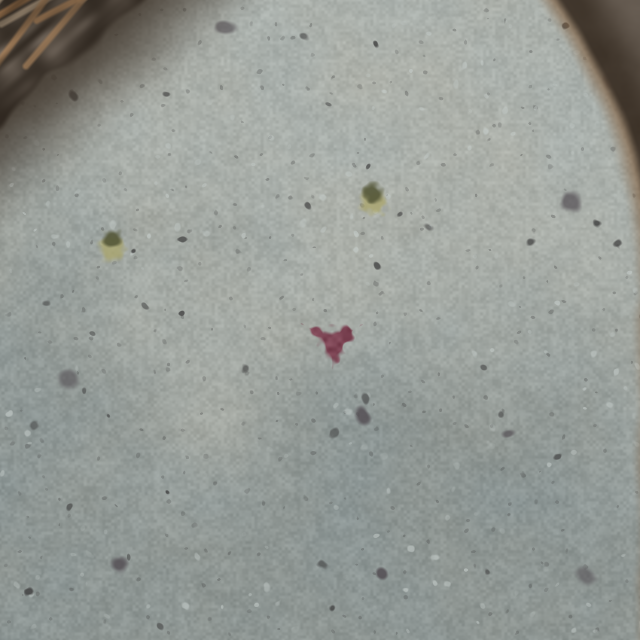
Write a Shadertoy shader that draws this texture.

```glsl
// Pale weathered stone with dark specks, a red flake and lichen dots.
// Layered value noise makes the stone, hashed grids scatter the specks,
// and two distance fields cut the shaded litter corner and the far edge.

const vec3 STONE_DEEP = vec3(0.555, 0.587, 0.577);
const vec3 STONE_PALE = vec3(0.670, 0.690, 0.668);
const vec3 SPECK_DARK = vec3(0.25, 0.25, 0.25);
const vec3 FLAKE_GREY = vec3(0.33, 0.31, 0.33);
const vec3 FLAKE_RED  = vec3(0.49, 0.27, 0.33);
const vec3 FLECK_PALE = vec3(0.78, 0.81, 0.80);
const vec3 MOSS       = vec3(0.33, 0.34, 0.22);
const vec3 LICHEN     = vec3(0.67, 0.65, 0.42);
const vec3 SOIL       = vec3(0.25, 0.21, 0.17);
const vec3 EARTH      = vec3(0.40, 0.36, 0.32);
const vec3 STRAW      = vec3(0.58, 0.42, 0.27);
const float GRAIN     = 0.065;

float hash(vec2 p) {
    return fract(sin(dot(p, vec2(127.1, 311.7))) * 43758.5453);
}

float noise(vec2 p) {
    vec2 i = floor(p), f = fract(p);
    f = f * f * (3.0 - 2.0 * f);
    return mix(mix(hash(i), hash(i + vec2(1, 0)), f.x),
               mix(hash(i + vec2(0, 1)), hash(i + vec2(1, 1)), f.x), f.y);
}

float fbm(vec2 p) {
    float sum = 0.0, amp = 0.5;
    for (int i = 0; i < 4; i++) {
        sum += amp * noise(p);
        p = p * 2.03 + 17.3;
        amp *= 0.5;
    }
    return sum / 0.9375;
}

mat2 rotation(float a) {
    return mat2(cos(a), sin(a), -sin(a), cos(a));
}

// Coverage of ragged spots scattered on a jittered grid; radius is in cells
float specks(vec2 p, float cells, float share, float radius, float seed) {
    vec2 g = p * cells;
    float ragged = (noise(g * 0.8 / radius + seed) - 0.5) * 0.8;
    float cover = 0.0;
    for (int y = -1; y <= 1; y++)
    for (int x = -1; x <= 1; x++) {
        vec2 id = floor(g) + vec2(x, y);
        vec2 key = id + seed;
        if (hash(key) > share) continue;
        vec2 centre = id + 0.1 + 0.8 * vec2(hash(key + 3.7), hash(key + 8.1));
        vec2 q = rotation(6.28 * hash(key + 5.3)) * (g - centre);
        q *= vec2(1.0, 1.0 + 0.7 * hash(key + 2.9));
        float size = radius * mix(0.65, 1.3, hash(key + 6.6));
        float spot = 1.0 - smoothstep(0.55, 1.35, length(q) / size + ragged);
        cover = max(cover, spot * mix(0.6, 1.0, hash(key + 9.4)));
    }
    return cover;
}

float segment(vec2 p, vec2 a, vec2 b) {
    vec2 ab = b - a;
    return length(p - a - ab * clamp(dot(p - a, ab) / dot(ab, ab), 0.0, 1.0));
}

float blob(vec2 p, vec2 centre, float radius) {
    float ragged = (noise(p * 95.0) - 0.5) * 0.7;
    return 1.0 - smoothstep(0.6, 1.3, length(p - centre) / radius + ragged);
}

vec3 stone(vec2 p) {
    float tone = p.y + (fbm(p * 3.5 + 4.0) - 0.5) * 0.9;
    vec3 col = mix(STONE_DEEP, STONE_PALE, smoothstep(0.05, 0.85, tone));
    col += GRAIN * (noise(p * 210.0) - 0.5) + GRAIN * (fbm(p * 60.0) - 0.5);
    col += vec3(0.02, 0.0, -0.02) * (fbm(p * 9.0 + 30.0) - 0.5);

    // Faint fine specks, pale flecks, strong specks, then larger flakes
    float patches = smoothstep(0.35, 0.7, fbm(p * 6.0 + 11.0));
    col = mix(col, SPECK_DARK, 0.33 * specks(p, 40.0, 0.24, 0.13, 12.0));
    col = mix(col, FLECK_PALE, 0.65 * patches * specks(p, 32.0, 0.26, 0.15, 41.0));
    col = mix(col, SPECK_DARK, 0.85 * specks(p, 11.0, 0.34, 0.068, 73.0));
    col = mix(col, FLAKE_GREY, 0.9 * specks(p, 4.0, 0.3, 0.058, 27.0));

    // Lichen dots: yellow crust below a dark green cap
    for (int i = 0; i < 2; i++) {
        vec2 c = mix(vec2(0.175, 0.622), vec2(0.583, 0.692), float(i));
        col = mix(col, LICHEN, 0.75 * blob(p, c - vec2(0.0, 0.009), 0.019));
        col = mix(col, MOSS, 0.9 * blob(p, c + vec2(0.0, 0.006), 0.014));
    }

    // Ragged red triangle pointing down
    vec2 q = (p - vec2(0.52, 0.466)) / 0.020;
    float tri = max(abs(q.x) * 0.87 - q.y * 0.5, q.y);
    tri += (noise(p * 85.0) - 0.5) * 0.8;
    vec3 red = FLAKE_RED + 0.12 * (noise(p * 130.0) - 0.5);
    return mix(col, red, 1.0 - smoothstep(0.8, 1.15, tri));
}

// Twigs in the corner; q.x runs along the stone's edge, q.y away from it
vec3 litter(vec2 q) {
    float streak = noise(vec2(q.x * 14.0, q.y * 75.0));
    vec3 col = mix(SOIL * 0.75, EARTH, streak * noise(q * 30.0) * 1.5);
    for (int i = 0; i < 8; i++) {
        vec2 key = vec2(float(i), 4.0);
        vec2 a = vec2(0.28 * hash(key), 0.01 + 0.15 * hash(key + 1.7));
        vec2 b = a + vec2(0.2, 0.1 * (hash(key + 5.2) - 0.5));
        float twig = 1.0 - smoothstep(0.002, 0.008, segment(q, a, b));
        vec3 tint = mix(STRAW, STONE_DEEP, 0.6 * hash(key + 7.9));
        col = mix(col, tint * (0.65 + 0.5 * streak), 0.85 * twig);
    }
    return col;
}

void mainImage(out vec4 fragColor, in vec2 fragCoord) {
    vec2 p = fragCoord / iResolution.xy;
    vec3 col = stone(p);

    // Soft shadow deepening into the upper left litter
    vec2 fromEdge = p - vec2(0.0, 0.81);
    vec2 q = vec2(dot(fromEdge, vec2(0.755, 0.656)), dot(fromEdge, vec2(-0.656, 0.755)));
    float shade = smoothstep(-0.15, 0.015, q.y + 0.03 * (fbm(p * 9.0) - 0.5));
    col = mix(col, SOIL, 0.88 * shade);
    float ragged = 0.025 * (noise(p * 25.0) - 0.5);
    col = mix(col, litter(q), smoothstep(-0.006, 0.008, q.y + ragged));

    // Curved right edge: warm rim, then brown ground
    float drop = min(1.0 - p.y, 0.4);
    float beyond = p.x - (0.87 + 0.68 * drop - 0.76 * drop * drop);
    beyond += 0.008 * (noise(p * 22.0) - 0.5);
    vec3 ground = mix(SOIL, EARTH, smoothstep(0.02, 0.11, beyond));
    ground += 0.05 * (fbm(p * 24.0) - 0.5);
    col = mix(col, STRAW * 0.85, 0.6 * smoothstep(-0.035, 0.0, beyond));
    col = mix(col, ground, smoothstep(-0.008, 0.012, beyond));

    fragColor = vec4(clamp(col, 0.0, 1.0), 1.0);
}
```
